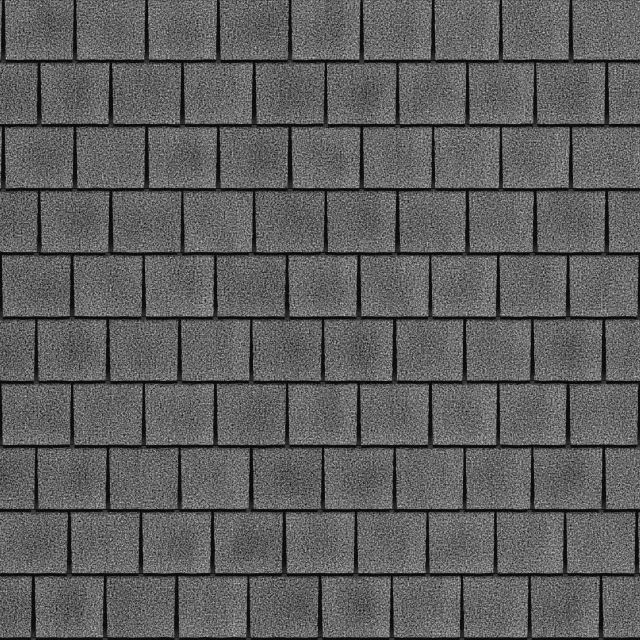
Write a Shadertoy shader that draws this texture.

```glsl
// Grey asphalt shingle roof: ten staggered courses of about nine tabs each.
// Tapered slots and butt shadows come from distances inside each tab cell;
// gradient noise gives the mineral grain, ragged edges and weathering.

vec2 hash2(vec2 p) {
    vec3 q = fract(p.xyx * vec3(0.1031, 0.1030, 0.0973));
    q += dot(q, q.yzx + 33.33);
    return fract((q.xx + q.yz) * q.zy);
}

float cornerSlope(vec2 cell, vec2 f, vec2 corner) {
    return dot(hash2(cell + corner) * 2.0 - 1.0, f - corner);
}

float gradientNoise(vec2 p) {
    vec2 cell = floor(p), f = fract(p);
    vec2 u = f * f * f * (f * (f * 6.0 - 15.0) + 10.0);
    return mix(mix(cornerSlope(cell, f, vec2(0, 0)), cornerSlope(cell, f, vec2(1, 0)), u.x),
               mix(cornerSlope(cell, f, vec2(0, 1)), cornerSlope(cell, f, vec2(1, 1)), u.x), u.y);
}

void mainImage(out vec4 fragColor, in vec2 fragCoord) {
    vec2 p = fragCoord / iResolution.xy;
    float aa = 0.7 / iResolution.y;
    float ragged = gradientNoise(p * vec2(130.0, 110.0));

    // Courses, counted from the top; 'down' runs from 0 to 1 at the butt edge
    float coursePos = (1.0 - p.y) * 9.97 + 0.06 + 0.012 * gradientNoise(p * vec2(45.0, 9.0));
    float course = floor(coursePos);
    float down = fract(coursePos);
    float parity = mod(course, 2.0);

    // Tabs: half-step stagger, slow sideways drift, narrower spacing at the right
    float x = p.x + 0.0045 * floor(course / 4.0) + 0.009 * smoothstep(0.66, 0.85, p.x);
    float tabPos = x * 8.93 - 0.0465 - 0.5 * parity;
    float across = fract(tabPos);
    vec2 tabRandom = hash2(vec2(floor(tabPos) + 20.0, parity + 7.0));
    vec2 slotRandom = hash2(vec2(round(tabPos) + 50.0, course + 3.0));

    // Mineral grain
    float grain = 0.38 * gradientNoise(p * 331.0 + 5.3)
                + 0.30 * gradientNoise(p * 473.0 + 91.7);

    // Tab surface: worn dark centre, paler sides and butt, patchy tone
    vec2 fromCentre = vec2(across - 0.5 - 0.2 * (tabRandom.y - 0.5), down - 0.5);
    float wornCentre = exp(-9.0 * dot(fromCentre, fromCentre));
    float tone = 0.425 - 0.014 * parity + 0.025 * (tabRandom.x - 0.5);
    tone -= mix(0.015, 0.07, tabRandom.y) * wornCentre;
    tone += 0.025 * smoothstep(0.70, 0.78, across) * step(0.35, tabRandom.x);
    tone += 0.03 * smoothstep(0.7, 1.0, down);
    tone += 0.05 * gradientNoise(p * vec2(24.0, 18.0));
    tone += 0.04 * gradientNoise(p * vec2(110.0, 25.0));
    tone += grain;

    // Soft shade under the course above
    float below = down / 9.97;
    tone *= mix(0.58, 1.0, smoothstep(0.003, 0.0085, below + 0.004 * ragged));

    // Slot between tabs, widening downwards, with grey grit at its foot
    float slotDistance = (0.5 - abs(across - 0.5)) / 8.93;
    float slotHalfWidth = mix(0.0019, 0.0037, down) + 0.0008 * (slotRandom.x - 0.5) + 0.0012 * ragged;
    float slotTone = 0.045 + 0.12 * smoothstep(0.8, 1.0, down) + 0.25 * max(grain, 0.0);
    tone = mix(slotTone, tone, smoothstep(-aa, aa, slotDistance - slotHalfWidth));

    // Shadow line beneath the butts, broken where the slot above ends
    float underSlot = 1.0 - smoothstep(0.022, 0.045, abs(across - 0.5));
    float shadowTone = 0.04 + 0.17 * underSlot + 0.2 * max(grain, 0.0);
    float shadowDepth = 0.0036 + 0.0014 * ragged;
    tone = mix(shadowTone, tone, smoothstep(-aa, aa, below - shadowDepth));

    // Smooth the butt edge into the shadow of the next course
    tone = mix(0.06, tone, smoothstep(0.0, 2.0 * aa, (1.0 - down) / 9.97));

    fragColor = vec4(vec3(clamp(tone, 0.02, 0.9)), 1.0);
}
```
